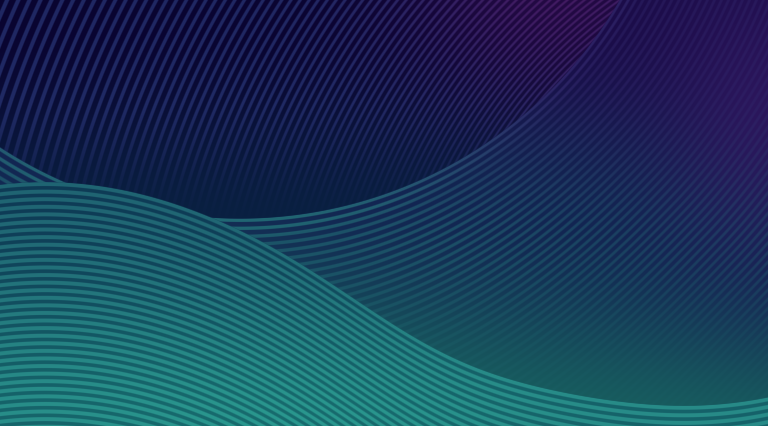
A WebGL 2 fragment shader for this background:

```glsl
#version 300 es
precision highp float;
// Three overlapping sheets of fine curved lines, from violet night to teal.
uniform vec2 u_resolution;
out vec4 outColor;

// Lengths are in canvas heights, origin at the lower left.
const float PI = 3.14159265;

// Back sheet: arcs whose spacing grows with radius
const vec2 BACK_CENTER = vec2(2.113, 0.061);
const float BACK_DENSITY = 95.0;
const vec3 BACK_TOP = vec3(0.035, 0.015, 0.19);
const vec3 BACK_LOW = vec3(0.035, 0.125, 0.255);
const vec3 BACK_LINE = vec3(0.15, 0.20, 0.45);
const vec3 BACK_GLOW = vec3(0.20, 0.05, 0.31);

// Middle sheet: rings around a point above the canvas
const vec2 MID_CENTER = vec2(0.563, 1.516);
const float MID_RADIUS = 1.033;
const float MID_SPACING_LEFT = 0.0190;
const float MID_SPACING_RIGHT = 0.0150;
const vec3 MID_VIOLET = vec3(0.10, 0.045, 0.28);
const vec3 MID_NAVY = vec3(0.07, 0.145, 0.32);
const vec3 MID_TEAL = vec3(0.09, 0.37, 0.37);
const vec3 MID_GLOW = vec3(0.19, 0.09, 0.38);
const vec3 MID_LINE_HIGH = vec3(0.19, 0.15, 0.42);
const vec3 MID_LINE_LOW = vec3(0.13, 0.43, 0.46);

// Front sheet: a wave repeated downwards
const float CREST_X = 0.1056;
const float HALF_WAVE = 1.514;
const float WAVE_LEVEL = 0.306;
const float WAVE_HEIGHT = 0.262;
const float FRONT_SPACING = 0.0178;
const vec3 FRONT_HIGH = vec3(0.055, 0.23, 0.335);
const vec3 FRONT_LOW = vec3(0.09, 0.42, 0.43);
const vec3 FRONT_LINE_HIGH = vec3(0.13, 0.41, 0.46);
const vec3 FRONT_LINE_LOW = vec3(0.17, 0.61, 0.57);

// Smooth stripes centred on whole phases; duty is the lit share
float stripes(float phase, float duty) {
    float soft = max(fwidth(phase), 0.001) * 0.7;
    float offset = abs(fract(phase + 0.5) - 0.5);
    return 1.0 - smoothstep(0.5 * duty - soft, 0.5 * duty + soft, offset);
}

// Coverage of the side where d is positive
float cover(float d) {
    float soft = max(fwidth(d), 0.00001) * 0.7;
    return smoothstep(-soft, soft, d);
}

float glow(vec2 p, vec2 center, vec2 size) {
    vec2 q = (p - center) / size;
    return exp(-dot(q, q));
}

float frontEdge(float x) {
    float dip = (x - 1.033) / 0.303;
    float wave = cos((x - CREST_X) / HALF_WAVE * PI);
    return WAVE_LEVEL + WAVE_HEIGHT * wave - 0.0446 * exp(-dip * dip);
}

vec3 backSheet(vec2 p) {
    float low = 1.0 - smoothstep(0.46, 0.95, p.y);
    float violet = glow(p, vec2(1.32, 1.06), vec2(0.36, 0.30));
    vec3 base = mix(BACK_TOP, BACK_LOW, low);
    base = mix(base, BACK_GLOW, 0.65 * violet);
    vec3 line = mix(BACK_LINE, BACK_GLOW + vec3(0.10, 0.07, 0.11), violet);
    float phase = BACK_DENSITY * log(distance(p, BACK_CENTER));
    float strength = 0.75 * smoothstep(0.46, 0.78, p.y);
    return mix(base, line, strength * stripes(phase, 0.40));
}

vec3 midSheet(vec2 p, float phase) {
    float t = p.y + 0.12 * (p.x - 1.3);
    vec3 base = mix(MID_TEAL, MID_NAVY, smoothstep(0.0, 0.50, t));
    base = mix(base, MID_VIOLET, smoothstep(0.48, 0.98, t));
    base = mix(base, MID_GLOW, 0.75 * glow(p, vec2(1.80, 0.73), vec2(0.24, 0.32)));
    vec3 line = mix(MID_LINE_LOW, MID_LINE_HIGH, smoothstep(0.35, 0.85, t));
    float fade = mix(0.12, 0.60, smoothstep(0.08, 0.50, p.y));
    fade *= mix(1.0, 0.65, smoothstep(0.9, 1.7, p.x));
    float rim = 0.3 * (1.0 - smoothstep(0.3, 3.0, phase));
    return mix(base, line, (fade + rim) * stripes(phase, 0.42));
}

vec3 frontSheet(vec2 p, float phase) {
    float depth = 1.0 - smoothstep(0.0, 0.57, p.y);
    float bright = glow(p, vec2(0.68, 0.0), vec2(0.55, 0.32));
    vec3 base = mix(FRONT_HIGH, FRONT_LOW, depth * (0.8 + 0.2 * bright));
    vec3 line = mix(FRONT_LINE_HIGH, FRONT_LINE_LOW, depth * (0.75 + 0.25 * bright));
    return mix(base, line, 0.9 * stripes(phase, 0.52));
}

void main() {
    vec2 p = gl_FragCoord.xy / u_resolution.y;

    // Ring count outwards from the middle edge, tighter to the right
    vec2 fromCenter = p - MID_CENTER;
    float angle = atan(fromCenter.x, -fromCenter.y);
    float spacing = mix(MID_SPACING_LEFT, MID_SPACING_RIGHT, smoothstep(0.0, 0.8, angle));
    float midPhase = (length(fromCenter) - MID_RADIUS) / spacing;

    // Line count downwards from the front edge
    float frontPhase = (frontEdge(p.x) - p.y) / FRONT_SPACING;

    vec3 color = backSheet(p);
    color = mix(color, midSheet(p, midPhase), cover(midPhase + 0.21));
    color = mix(color, frontSheet(p, frontPhase), cover(frontPhase + 0.26));
    outColor = vec4(color, 1.0);
}
```
